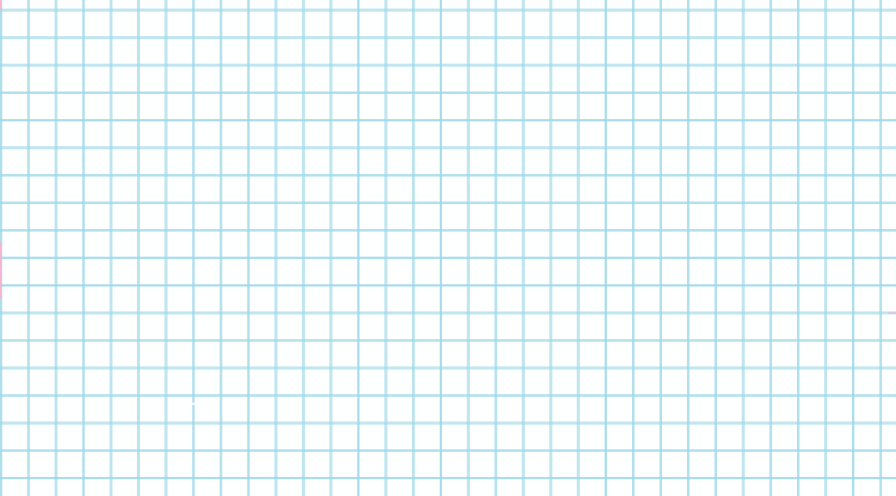
This pattern is drawn by a Shadertoy shader. Its source:

```glsl
// Pale blue graph paper with slightly uneven ruled lines and faint pink edge marks.

// Lengths are fractions of the canvas height.
const vec2  PITCH       = vec2(0.05542, 0.0555);  // spacing of the ruled lines
const vec2  FIRST_LINE  = vec2(0.0021, 0.0361);   // offset from the lower left
const float THIN_LINE   = 0.0043;
const float WIDE_LINE   = 0.0066;
const float INK_AMOUNT  = 0.0040;                 // width times strength of a line
const float MARK_WIDTH  = 0.0040;
const float MARK_LEVEL  = 0.85;
const vec3  PAPER       = vec3(0.995, 1.0, 1.0);
const vec3  INK         = vec3(0.62, 0.845, 0.91);
const vec3  MARK_PINK   = vec3(1.0, 0.68, 0.79);

float hash(vec2 p) {
    return fract(sin(dot(p, vec2(127.1, 311.7))) * 43758.5453);
}

// Share of a pixel covered by a band centred at distance zero.
float band(float dist, float width, float pixel) {
    float cover = (0.5 * (width + pixel) - abs(dist)) / pixel;
    return clamp(cover, 0.0, min(width / pixel, 1.0));
}

float box(vec2 p, vec2 center, vec2 size, float pixel) {
    return band(p.x - center.x, size.x, pixel) * band(p.y - center.y, size.y, pixel);
}

// Evenly spaced lines; wider ones carry the same ink, so they are paler.
float ruling(float coord, float pitch, float seed, float pixel) {
    float index = floor(coord / pitch + 0.5);
    float width = mix(THIN_LINE, WIDE_LINE, hash(vec2(index, seed)));
    return band(coord - index * pitch, width, pixel) * INK_AMOUNT / width;
}

void mainImage(out vec4 fragColor, in vec2 fragCoord) {
    float pixel = 1.0 / iResolution.y;
    vec2 uv = fragCoord * pixel;
    float right = iResolution.x * pixel;

    // Blue grid, a little denser where lines cross
    vec2 grid = uv - FIRST_LINE;
    float columns = ruling(grid.x, PITCH.x, 1.0, pixel);
    float rows = ruling(grid.y, PITCH.y, 2.0, pixel);

    // Small nick in one column line
    vec2 nick = FIRST_LINE + PITCH * vec2(7.0, 2.7);
    columns *= 1.0 - 0.8 * box(uv, nick, vec2(0.012, 0.005), pixel);
    float ink = 1.0 - (1.0 - columns) * (1.0 - rows);
    vec3 color = mix(PAPER, INK, ink);

    // Pink marks at the left and right edges
    float mark = box(uv, vec2(0.001, 0.455), vec2(MARK_WIDTH, 0.113), pixel);
    mark = max(mark, box(uv, vec2(0.001, 0.991), vec2(MARK_WIDTH, 0.020), pixel));
    vec2 rightMark = vec2(right - 0.008, FIRST_LINE.y + 6.0 * PITCH.y);
    mark = max(mark, 0.6 * box(uv, rightMark, vec2(0.016, MARK_WIDTH), pixel));
    color = mix(color, MARK_PINK, mark * MARK_LEVEL);

    fragColor = vec4(color, 1.0);
}
```
